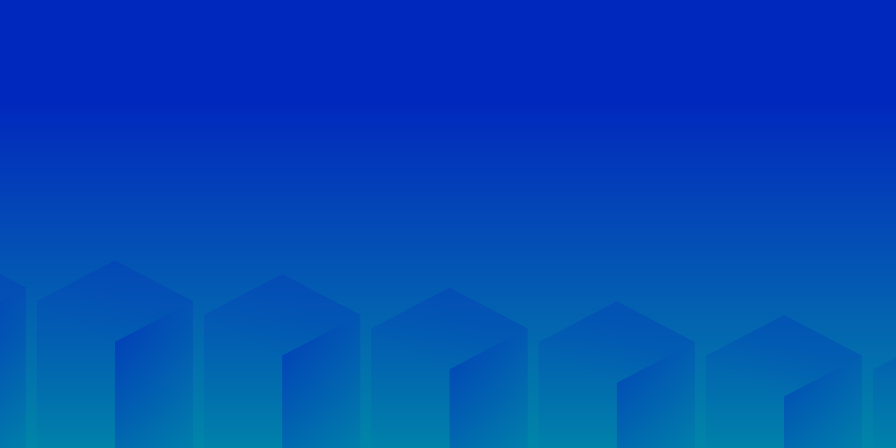
A Shadertoy shader for this background:

```glsl
// A deep blue to teal vertical gradient with a descending row of boxes.
// Each box repeats by cell and splits into a rhombic lid and two side faces,
// all drawn as translucent veils of the deep blue over the gradient.

const vec3 DEEP_BLUE = vec3(0.002, 0.157, 0.742);
const vec3 TEAL = vec3(0.0, 0.525, 0.66);
const float MID_RED = 0.012;       // faint warmth halfway down the gradient

const float GRADIENT_TOP = 0.775;  // height where the deep blue starts to fade
const float PERIOD = 0.3734;       // spacing of the boxes
const float FIRST_CENTER = 0.2565; // centre of box number zero
const float FIRST_APEX = 0.419;    // lid apex of box number zero
const float DESCENT = 0.0305;      // drop from each box to the next
const float HALF_WIDTH = 0.1745;
const float LID_SLOPE = 0.522;

// Antialiased coverage: 1 where the signed distance is negative.
float coverage(float dist, float pixel) {
    return 1.0 - smoothstep(-0.5 * pixel, 0.5 * pixel, dist);
}

vec3 skyGradient(float height) {
    float fade = clamp((GRADIENT_TOP - height) / GRADIENT_TOP, 0.0, 1.0);
    vec3 color = mix(DEEP_BLUE, TEAL, fade);
    color.r += MID_RED * 4.0 * fade * (1.0 - fade);
    return color;
}

// Veil strength of one box; q is measured from the lid apex, y upwards.
float boxVeil(vec2 q, float height, float pixel) {
    float side = abs(q.x);
    float lidHeight = 2.0 * HALF_WIDTH * LID_SLOPE;
    float slantScale = inversesqrt(1.0 + LID_SLOPE * LID_SLOPE);

    // Outline and the inner edges between faces
    float roof = (q.y + LID_SLOPE * side) * slantScale;
    float lidFront = (LID_SLOPE * side - lidHeight - q.y) * slantScale;
    float body = coverage(max(roof, side - HALF_WIDTH), pixel);
    float lid = coverage(lidFront, pixel);
    float right = coverage(-q.x, pixel);

    // Shading of each face; the lid melts into the left face
    float rise = clamp(height / 0.25, 0.0, 1.0);
    float across = clamp(q.x / HALF_WIDTH, 0.0, 1.0);
    float leftVeil = mix(0.04, 0.16, rise);
    float rightVeil = mix(mix(0.30, 0.60, rise), mix(0.08, 0.20, rise), across);
    float towardLeft = (-q.y - LID_SLOPE * q.x) / lidHeight;
    float lidVeil = mix(0.24, leftVeil + 0.02, smoothstep(0.2, 1.0, towardLeft));

    return body * mix(mix(leftVeil, rightVeil, right), lidVeil, lid);
}

void mainImage(out vec4 fragColor, in vec2 fragCoord) {
    float pixel = 1.0 / iResolution.y;
    vec2 p = fragCoord * pixel;

    // Nearest box in the row
    float index = floor((p.x - FIRST_CENTER) / PERIOD + 0.5);
    vec2 apex = vec2(FIRST_CENTER + index * PERIOD, FIRST_APEX - index * DESCENT);

    float veil = boxVeil(p - apex, p.y, pixel);
    vec3 color = mix(skyGradient(p.y), DEEP_BLUE, veil);
    fragColor = vec4(color, 1.0);
}
```
